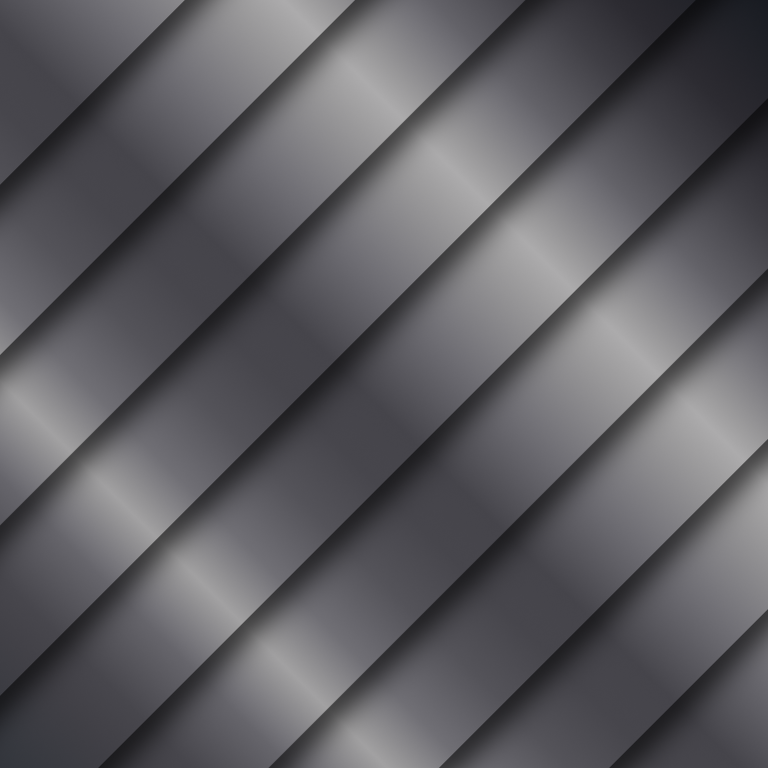
A Shadertoy shader for this background:

```glsl
// Overlapping diagonal brushed-steel bands with soft shadows and two sheen lines.

const float PERIOD = 0.2218;        // band spacing, measured along a canvas side
const float FIRST_EDGE = 0.2396;    // first band edge, from the upper left corner
const float SHADOW_DEPTH = 0.56;
const float SHADOW_WIDTH = 0.19;    // as a share of one band
const float COOL_TINT = 0.020;      // extra blue in the darker metal
const float GRAIN = 0.004;          // fine dither against colour steps

// Sheen stops along the bands: position, brightness
const int STOPS = 13;
const vec2 SHEEN[STOPS] = vec2[STOPS](
    vec2(-1.00, 0.200), vec2(-0.75, 0.280), vec2(-0.62, 0.400),
    vec2(-0.496, 0.635), vec2(-0.39, 0.440), vec2(-0.26, 0.330),
    vec2(-0.14, 0.278), vec2(-0.036, 0.272), vec2(0.369, 0.675),
    vec2(0.56, 0.390), vec2(0.70, 0.250), vec2(0.80, 0.175),
    vec2(1.00, 0.095));

float hash(vec2 p) {
    return fract(sin(dot(p, vec2(12.9898, 78.233))) * 43758.5453);
}

// Piecewise linear brightness along the band direction
float sheen(float along) {
    float tone = SHEEN[0].y;
    for (int i = 1; i < STOPS; i++) {
        vec2 a = SHEEN[i - 1];
        vec2 b = SHEEN[i];
        tone += (b.y - a.y) * clamp((along - a.x) / (b.x - a.x), 0.0, 1.0);
    }
    return tone;
}

// Neutral highlights, violet-grey mid tones, bluish far corners
vec3 metal(float along) {
    float tone = sheen(along);
    float cool = COOL_TINT * (1.0 - smoothstep(0.40, 0.65, tone));
    float corner = smoothstep(0.80, 1.0, abs(along));
    return vec3(tone, tone - 0.004 + 0.014 * corner, tone + cool + 0.015 * corner);
}

// Shadow cast by each band on the next, sharp on the upper left side
float bandShadow(float across, float pixel) {
    float phase = (across - FIRST_EDGE) / PERIOD;
    float f = fract(phase);
    float falloff = exp(-f * f / (SHADOW_WIDTH * SHADOW_WIDTH));
    float edge = clamp(f * PERIOD / pixel, 0.0, 1.0);
    return SHADOW_DEPTH * falloff * edge * step(0.0, phase);
}

void mainImage(out vec4 fragColor, in vec2 fragCoord) {
    vec2 uv = fragCoord / iResolution.xy;
    float along = uv.x + uv.y - 1.0;
    float across = uv.x + 1.0 - uv.y;
    float pixel = 1.5 / min(iResolution.x, iResolution.y);

    vec3 color = metal(along) * (1.0 - bandShadow(across, pixel));
    color += GRAIN * (hash(uv) - 0.5);
    fragColor = vec4(color, 1.0);
}
```
